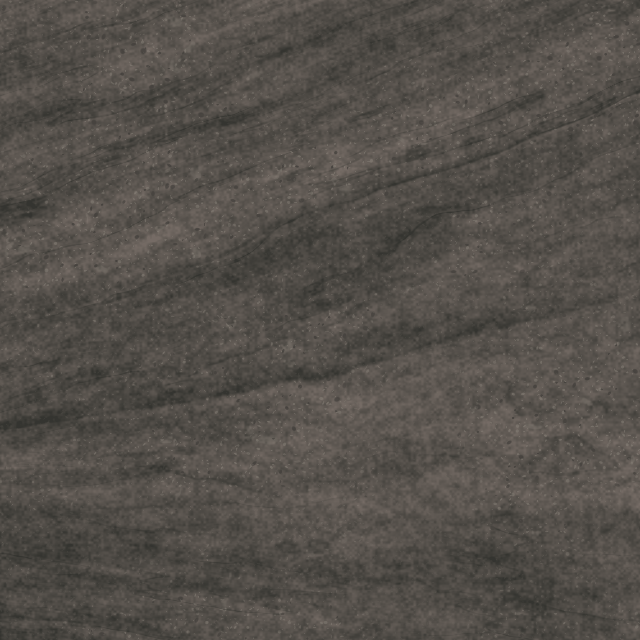
Give the GLSL for this texture, as a three.js fragment shader.

```glsl
// Dark brown-grey sedimentary stone with fanning strata, dark veins and pale flecks.
#define DARK_STONE vec3(0.225, 0.222, 0.204)
#define LIGHT_STONE vec3(0.420, 0.388, 0.364)
#define FLECK_COLOUR vec3(0.53, 0.505, 0.47)
#define PIT_COLOUR vec3(0.19, 0.185, 0.175)
#define BED_WARP 0.045
#define VEIN_DEPTH 0.50
#define CRACK_DEPTH 0.26
#define GRAIN_CONTRAST 0.42
#define FLECK_SCALE 140.0
#define SHELL_SCALE 34.0

varying vec2 vUv;

float hash(vec2 p) {
  return fract(sin(dot(p, vec2(127.1, 311.7))) * 43758.55);
}

float valueNoise(vec2 p) {
  vec2 i = floor(p);
  vec2 f = fract(p);
  f = f * f * (3.0 - 2.0 * f);
  float low = mix(hash(i), hash(i + vec2(1.0, 0.0)), f.x);
  float high = mix(hash(i + vec2(0.0, 1.0)), hash(i + 1.0), f.x);
  return mix(low, high, f.y);
}

// Each layer is turned and doubled so that no grid shows.
float layeredNoise(vec2 p) {
  float sum = 0.0;
  float weight = 0.5;
  for (int i = 0; i < 5; i++) {
    sum += weight * valueNoise(p);
    p = mat2(1.83, 0.85, -0.85, 1.83) * p + vec2(17.3, 9.1);
    weight *= 0.5;
  }
  return sum / 0.969;
}

// Height at the left edge of the bed through p: low beds dip, high beds climb.
float bedHeight(vec2 p) {
  float low = -0.5;
  float high = 1.3;
  for (int i = 0; i < 18; i++) {
    float middle = 0.5 * (low + high);
    float slope = -0.10 + 0.46 * smoothstep(0.08, 0.48, middle);
    if (middle + slope * p.x < p.y) low = middle;
    else high = middle;
  }
  return 0.5 * (low + high);
}

float belt(float height, float centre, float width) {
  float d = (height - centre) / width;
  return exp(-d * d);
}

// Sharp lower edge, soft fade upwards.
float vein(float d, float width) {
  return smoothstep(-0.003, 0.002, d) * exp(-max(d, 0.0) / width);
}

// Thin lines along the middle contour of a noise.
float cracks(vec2 p, float width) {
  return 1.0 - smoothstep(0.0, width, abs(layeredNoise(p) - 0.5));
}

// Cellular scatter of small, randomly turned chips.
float chips(vec2 p, float share, float stretch) {
  vec2 home = floor(p);
  float cover = 0.0;
  for (int j = -1; j <= 1; j++) {
    for (int i = -1; i <= 1; i++) {
      vec2 cell = home + vec2(float(i), float(j));
      vec2 jitter = vec2(hash(cell + 3.7), hash(cell + 8.2));
      vec2 d = p - cell - 0.15 - 0.7 * jitter;
      float angle = 0.3 + 2.6 * (hash(cell + 5.1) - 0.5);
      float c = cos(angle);
      float s = sin(angle);
      d = vec2(c * d.x + s * d.y, c * d.y - s * d.x);
      float radius = length(d * vec2(1.0, 1.0 + stretch * jitter.x));
      float size = 0.22 + 0.36 * jitter.y * jitter.y;
      float present = step(hash(cell + 11.9), share);
      cover = max(cover, present * (1.0 - smoothstep(0.45 * size, size, radius)));
    }
  }
  return cover;
}

void main() {
  float height = bedHeight(vUv) + BED_WARP * (layeredNoise(vUv * vec2(4.0, 7.0)) - 0.5);
  vec2 bed = vec2(vUv.x, height);

  // Broad beds, fine laminae and cloudy mottling
  float patches = layeredNoise(vUv * 6.0 + 31.0);
  float tone = 0.57 + 0.65 * (layeredNoise(bed * vec2(1.6, 11.0) + 4.0) - 0.5);
  tone += 0.75 * (layeredNoise(bed * vec2(5.0, 46.0)) - 0.5);
  tone += 0.40 * (layeredNoise(bed * vec2(16.0, 130.0) + 60.0) - 0.5);
  tone += 0.50 * (layeredNoise(vUv * vec2(38.0, 55.0)) - 0.5);
  tone -= 0.19 * belt(height, 0.69, 0.055) + 0.16 * belt(height, 0.13, 0.04);
  tone += 0.09 * belt(height, 0.60, 0.035) + 0.07 * belt(height, 0.26, 0.05);

  // Main veins, with a pale rim below the lower one
  float strength = VEIN_DEPTH * smoothstep(0.25, 0.6, layeredNoise(bed * vec2(4.0, 9.0) + 12.0));
  float lowerVein = height - 0.32;
  tone -= strength * (vein(height - 0.485, 0.018) + vein(lowerVein, 0.016));
  tone -= 0.6 * strength * (vein(height - 0.90, 0.016) + vein(height - 0.03, 0.013));
  tone += 0.16 * belt(lowerVein, -0.006, 0.004) * smoothstep(0.45, 0.65, patches);

  // Thin broken cracks along the beds
  float broken = smoothstep(0.40, 0.60, patches);
  tone -= CRACK_DEPTH * cracks(bed * vec2(3.0, 20.0) + 7.0, 0.030) * broken;
  tone -= 0.6 * CRACK_DEPTH * cracks(bed * vec2(5.0, 36.0) + 23.0, 0.040) * (1.0 - broken);

  // Fine grain
  tone += GRAIN_CONTRAST * (valueNoise(vUv * 250.0) - 0.5);
  tone += 0.7 * GRAIN_CONTRAST * (valueNoise(vUv * 130.0 + 50.0) - 0.5);
  vec3 colour = mix(DARK_STONE, LIGHT_STONE, clamp(tone, -0.1, 1.2));

  // Pale flecks, shell fragments and dark pits, denser in the light beds
  float rubble = smoothstep(0.2, 0.75, tone) * smoothstep(0.3, 0.62, patches);
  vec2 wobble = vec2(valueNoise(vUv * 90.0), valueNoise(vUv * 90.0 + 20.0)) - 0.5;
  float flecks = chips(vUv * FLECK_SCALE, 0.30, 1.6);
  float shells = chips(vUv * SHELL_SCALE + 0.6 * wobble, 0.13, 3.0);
  float pits = chips(vUv * 90.0 + 40.0, 0.10, 1.0);
  colour = mix(colour, FLECK_COLOUR, flecks * (0.10 + 0.42 * rubble));
  colour = mix(colour, FLECK_COLOUR, 0.30 * shells * rubble);
  colour = mix(colour, PIT_COLOUR, 0.50 * pits * rubble);

  gl_FragColor = vec4(colour, 1.0);
}
```
